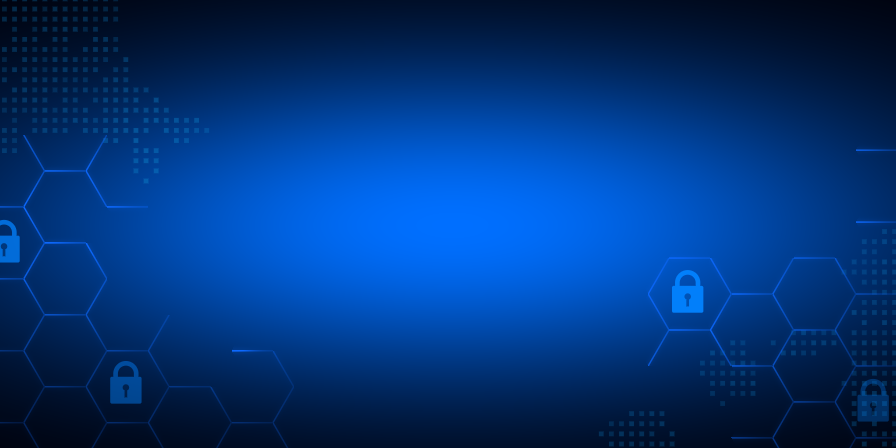
Write a Shadertoy shader that draws this background.

```glsl
// Deep blue security backdrop: an elliptical glow under dotted land patches,
// broken honeycomb outlines at both sides and four small padlocks.
// All lengths are in a 200 x 100 design space stretched over the canvas.

#define CANVAS vec2(200.0, 100.0)
#define GLOW_CENTER vec2(101.0, 49.7)
#define GLOW_FALLOFF 1.5
#define HEX_SIDE 9.27
#define LINE_HALF_WIDTH 0.16
#define DOT_PITCH 2.258
#define DOT_HALF_SIZE 0.53
#define LINE_COLOR vec3(0.05, 0.41, 1.0)
#define DOT_COLOR vec3(0.04, 0.50, 0.78)
#define LOCK_COLOR vec3(0.01, 0.51, 1.0)

// Land patches: center and radii.
const vec4 PATCHES[11] = vec4[11](
    vec4(13, 84, 16, 14), vec4(26, 75, 12, 8.5), vec4(41, 71, 6, 2.5),
    vec4(32, 64, 3.7, 5), vec4(12, 98, 15, 6), vec4(1.5, 69, 4, 3.6),
    vec4(163, 17, 7, 7.5), vec4(143, 3, 9, 5.5), vec4(180, 24, 8, 4),
    vec4(197, 38, 9, 11), vec4(196, 15, 8, 16));

// Padlocks: body center and opacity.
const vec3 LOCKS[4] = vec3[4](
    vec3(153.5, 33.2, 0.95), vec3(0.9, 44.4, 0.75),
    vec3(28.1, 12.9, 0.45), vec3(194.9, 8.9, 0.3));

float hash(vec2 p) {
    vec3 q = fract(vec3(p.xyx) * 0.1031);
    q += dot(q, q.yzx + 33.33);
    return fract((q.x + q.y) * q.z);
}

float coverage(float dist) {
    return clamp(0.5 - dist * iResolution.y / CANVAS.y, 0.0, 1.0);
}

float boxDistance(vec2 p, vec2 halfSize) {
    vec2 q = abs(p) - halfSize;
    return length(max(q, 0.0)) + min(max(q.x, q.y), 0.0);
}

float bump(vec2 p, vec2 center, float radius) {
    vec2 q = (p - center) / radius;
    return exp(-dot(q, q));
}

vec3 backdrop(vec2 p) {
    vec2 q = (p - GLOW_CENTER) / CANVAS * 2.0 * vec2(0.78, 1.1);
    float blue = exp(-GLOW_FALLOFF * dot(q, q));
    return vec3(0.0, max(0.45 * blue - 0.014, 0.0), blue);
}

// Square dots kept where a grid cell falls inside a land patch.
float landDots(vec2 p) {
    vec2 origin = vec2(32.6, 59.6);
    vec2 cell = floor((p - origin) / DOT_PITCH + 0.5);
    vec2 center = origin + cell * DOT_PITCH;
    float field = -1.0;
    for (int i = 0; i < 11; i++) {
        vec4 patchShape = PATCHES[i];
        field = max(field, 1.0 - length((center - patchShape.xy) / patchShape.zw));
    }
    float seed = hash(cell + 200.0);
    float keep = step(0.0, field) * step(seed, 0.72 + field * 0.4);
    float strength = 0.2 + 0.1 * hash(cell + 71.0) + 0.2 * bump(p, vec2(34, 66), 14.0);
    return keep * strength * coverage(boxDistance(p - center, vec2(DOT_HALF_SIZE)));
}

// Distance to the nearest honeycomb edge; also gives that edge's midpoint.
float hexEdge(vec2 p, vec2 anchor, out vec2 mid) {
    float apothem = HEX_SIDE * 0.866025;
    vec2 period = vec2(3.0 * HEX_SIDE, 2.0 * apothem);
    vec2 a = mod(p - anchor + 0.5 * period, period) - 0.5 * period;
    vec2 b = mod(p - anchor, period) - 0.5 * period;
    vec2 local = dot(a, a) < dot(b, b) ? a : b;
    float sector = radians(60.0);
    float angle = (floor(atan(local.y, local.x) / sector) + 0.5) * sector;
    vec2 normal = vec2(cos(angle), sin(angle));
    mid = p - local + normal * apothem;
    return apothem - dot(local, normal);
}

// Choose which edges survive on each side, and how bright they are.
float honeycomb(vec2 p) {
    vec2 mid;
    float dist, visible, strength;
    if (p.x < 100.0) {
        dist = hexEdge(p, vec2(14.58, 37.76), mid);
        bool kept = mid.y < (mid.x < 24.7 ? 67.4 : 30.6 - 0.13 * mid.x) && mid.x < 65.0;
        kept = kept && distance(mid, vec2(21.6, 49.7)) > 2.0
                    && distance(mid, vec2(49.5, 17.7)) > 2.0;
        visible = float(kept || distance(mid, vec2(28.6, 53.6)) < 2.0);
        strength = 0.22 + 0.65 * bump(p, vec2(15, 51), 24.0) + 0.7 * bump(p, vec2(52, 22), 6.0);
    } else {
        dist = hexEdge(p, vec2(181.77, 34.37), mid);
        bool kept = mid.x > 143.0 && mid.y < (mid.x > 192.0 ? 69.0 : 44.0);
        visible = float(kept && (mid.x > 164.0 || mid.y > 20.5));
        strength = 0.25 + 0.5 * bump(p, vec2(155, 34), 28.0) + 0.5 * bump(p, vec2(191, 58), 14.0);
    }
    float fade = 1.0 - 0.5 * smoothstep(-0.5, 0.5, (p.x - mid.x) / HEX_SIDE);
    float line = coverage(dist - LINE_HALF_WIDTH) + 0.12 * exp(-dist * dist * 1.5);
    return min(visible * strength * fade * line * 1.25, 1.0);
}

float padlock(vec2 p) {
    float body = boxDistance(p, vec2(3.1, 2.6)) - 0.4;
    vec2 arch = p - vec2(0.0, 3.7);
    float shackle = abs(length(vec2(arch.x, max(arch.y, 0.0))) - 2.3) - 0.52;
    shackle = max(shackle, -p.y);
    float keyhole = min(length(p - vec2(0.0, 0.6)) - 0.72,
                        boxDistance(p + vec2(0.0, 0.6), vec2(0.3, 1.0)));
    return coverage(min(body, shackle)) * (1.0 - 0.8 * coverage(keyhole));
}

void mainImage(out vec4 fragColor, in vec2 fragCoord) {
    vec2 p = fragCoord / iResolution.xy * CANVAS;
    vec3 color = backdrop(p);
    color = mix(color, DOT_COLOR, landDots(p));
    color = mix(color, LINE_COLOR, honeycomb(p));
    for (int i = 0; i < 4; i++)
        color = mix(color, LOCK_COLOR, padlock(p - LOCKS[i].xy) * LOCKS[i].z);
    fragColor = vec4(color, 1.0);
}
```
